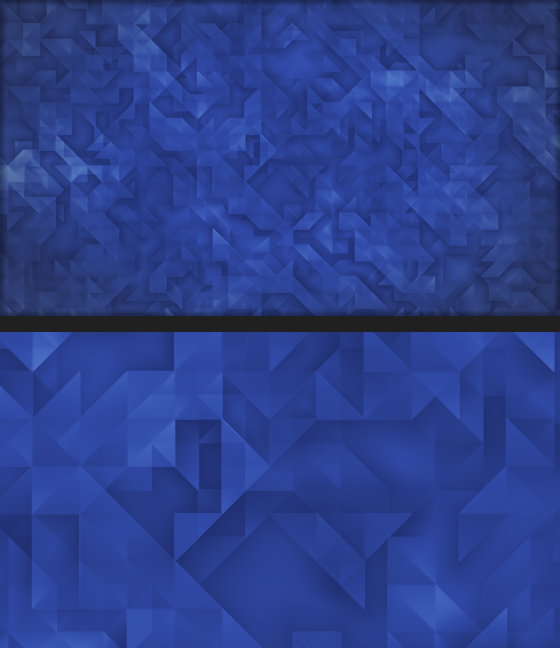
Top: the whole. Bottom: its middle third, enlarged.
Give the GLSL for this background, as a Shadertoy shader.

```glsl
float hash(vec2 p) {
    vec3 q = fract(p.xyx * vec3(0.1031, 0.1030, 0.0973));
    q += dot(q, q.yzx + 33.33);
    return fract((q.x + q.y) * q.z);
}

vec2 latticeGradient(vec2 cell) {
    float angle = 6.2832 * hash(cell + 71.0);
    return vec2(cos(angle), sin(angle));
}

float gradientNoise(vec2 p) {
    vec2 i = floor(p), f = p - i;
    vec2 u = f * f * f * (f * (f * 6.0 - 15.0) + 10.0);
    vec2 e = vec2(1.0, 0.0);
    float low = mix(dot(latticeGradient(i), f),
                    dot(latticeGradient(i + e), f - e), u.x);
    float high = mix(dot(latticeGradient(i + e.yx), f - e.yx),
                     dot(latticeGradient(i + 1.0), f - 1.0), u.x);
    return mix(low, high, u.y);
}

float segmentDistance(vec2 p, vec2 a, vec2 b) {
    vec2 ab = b - a;
    return length(p - a - ab * clamp(dot(p - a, ab) / dot(ab, ab), 0.0, 1.0));
}

// Distance outside the right triangle with unit legs on the axes
float triangleDistance(vec2 p) {
    if (min(p.x, p.y) >= 0.0 && p.x + p.y <= 1.0) return 0.0;
    vec2 e = vec2(1.0, 0.0);
    return min(segmentDistance(p, e, e.yx),
           min(segmentDistance(p, vec2(0.0), e), segmentDistance(p, vec2(0.0), e.yx)));
}

// Lays one sheet of folded facets, with its soft shadow, over the light so far
float addFacetSheet(float light, vec2 p, float sheet, float pixel) {
    float lean = mod(sheet, 2.0) * 2.0 - 1.0;
    float nearest = 1.0, toneSum = 0.0, weightSum = 0.0;
    vec2 home = floor(p);
    for (int k = 0; k < 18; k++) {
        vec2 cell = home + vec2(k % 3 - 1, (k / 3) % 3 - 1);
        float side = float(k / 9);
        vec2 seed = cell + sheet * 37.0 + 200.0;
        float slope = hash(seed) < 0.86 ? lean : -lean;

        // Triangles gather into ribbons along the diagonals
        vec2 centre = cell + 0.5 + (side - 0.5) * 0.33 * vec2(slope, 1.0);
        vec2 along = vec2(lean * centre.x - centre.y, lean * centre.x + centre.y);
        float density = gradientNoise(along * vec2(0.13, 0.36) + sheet * 19.3);
        float chance = hash(seed + 91.0 + side * 53.0);
        if (density + (chance - 0.5) * 0.24 < 0.12) continue;

        vec2 local = p - cell;
        if (slope < 0.0) local.x = 1.0 - local.x;
        if (side > 0.5) local = 1.0 - local;
        float d = triangleDistance(local);
        nearest = min(nearest, d);

        float weight = 1.0 - smoothstep(0.0, pixel, d);
        float glow = gradientNoise(centre * 0.19 + 8.7);
        float tone = 0.56 + 0.34 * (hash(seed + 13.0 + side * 29.0) - 0.5)
                   + 0.5 * glow + 0.2 * (local.y - 0.33);
        toneSum += weight * tone;
        weightSum += weight;
    }
    float cover = 1.0 - smoothstep(0.0, pixel, nearest);
    float strength = clamp(0.46 + 1.2 * gradientNoise(p * 0.4 + sheet * 11.0), 0.0, 0.9);
    light *= 1.0 - strength * pow(1.0 - nearest, 1.9) * (1.0 - cover);
    return mix(light, toneSum / max(weightSum, 0.001), 0.74 * cover);
}

void mainImage(out vec4 fragColor, in vec2 fragCoord) {
    vec2 uv = fragCoord / iResolution.xy;
    vec2 p = fragCoord / iResolution.y;

    // Stacked sheets in pairs, the second pair shifted by half a cell
    float light = 0.57 + 0.22 * gradientNoise(p * 3.5);
    for (int i = 0; i < 4; i++) {
        float sheet = float(i);
        vec2 shift = vec2(0.5 * floor(sheet * 0.5));
        light = addFacetSheet(light, p * 20.0 + shift, sheet, 20.0 * 1.4 / iResolution.y);
    }

    // Blue ramp with pale highlights
    vec3 colour = mix(vec3(0.125, 0.18, 0.43), vec3(0.23, 0.36, 0.80), light);
    colour += vec3(0.14, 0.18, 0.03) * smoothstep(0.58, 1.1, light);

    // Greyed outskirts and a thin dark rim
    float radius = length((uv - 0.5) * vec2(1.8, 1.5));
    colour *= mix(vec3(1.0), vec3(1.0, 0.87, 0.71), smoothstep(0.45, 1.15, radius));
    vec2 toEdge = min(p, iResolution.xy / iResolution.y - p);
    colour *= mix(0.7, 1.0, smoothstep(0.0, 0.022, min(toEdge.x, toEdge.y)));

    fragColor = vec4(colour, 1.0);
}
```
